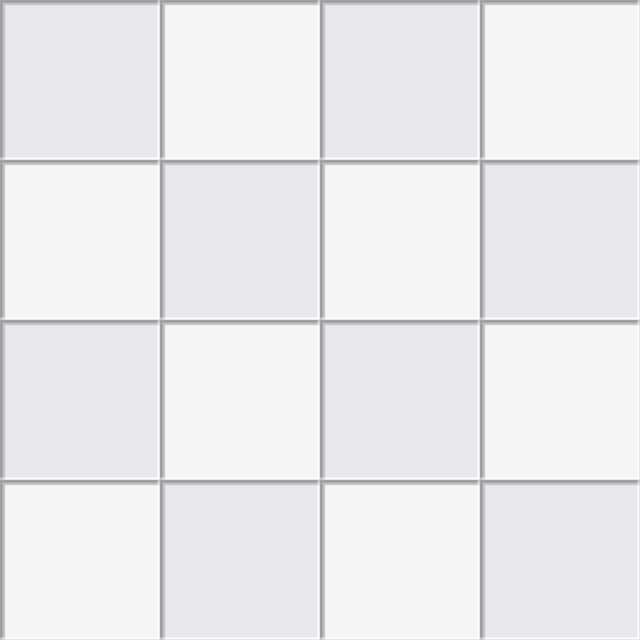
Write a WebGL 1 fragment shader that draws this pattern.

```glsl
precision highp float;
// Four by four checker of pale bevelled tiles with grey grooves and white rims.

uniform vec2 u_resolution;

// Soft coverage of the strip from lo to hi, on both axes at once.
vec2 strip(vec2 d, float lo, float hi, float soft) {
  return smoothstep(lo - soft, lo + soft, d) * (1.0 - smoothstep(hi - soft, hi + soft, d));
}

float either(vec2 v) {
  return max(v.x, v.y);
}

void main() {
  // 256 units across the canvas, 64 per tile, measured from the top left
  vec2 uv = gl_FragCoord.xy / u_resolution;
  vec2 p = vec2(uv.x, 1.0 - uv.y) * 256.0;
  float soft = max(0.4, 128.0 / min(u_resolution.x, u_resolution.y));

  // Signed distance to the nearest grid line; positive lies right of or below it
  vec2 d = mod(p + 32.0, 64.0) - 32.0;

  // Checker of lavender grey and off-white
  vec2 cell = floor(p / 64.0);
  float odd = mod(cell.x + cell.y, 2.0);
  vec3 color = mix(vec3(0.91, 0.908, 0.93), vec3(0.961), odd);

  // Bevel: white rim before the line, then a dark groove fading to mid grey
  vec2 rim = strip(d, -1.0, 0.0, soft);
  vec2 groove = strip(d, 0.0, 2.0, soft);
  color = mix(color, vec3(0.995), either(strip(d, -1.0, 1.0, soft)));
  color = mix(color, vec3(0.75, 0.75, 0.76), either(groove));
  color = mix(color, vec3(0.61, 0.60, 0.61), either(strip(d, 0.0, 1.0, soft)));

  // Rims lighten the grooves they cross at the corners
  color = mix(color, vec3(0.995), 0.5 * either(rim * groove.yx));

  gl_FragColor = vec4(color, 1.0);
}
```
